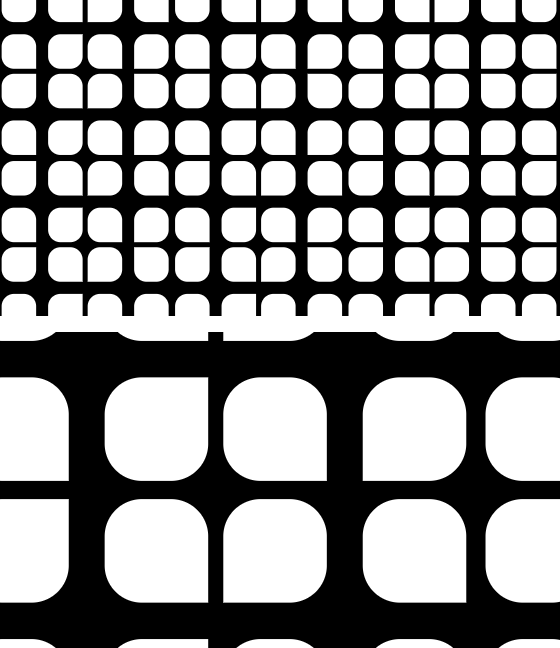
Top: the whole. Bottom: its middle third, enlarged.
A WebGL 1 fragment shader for this pattern:

```glsl
precision highp float;
// White tiles in groups of four on black, each tile with three round corners and one sharp.

uniform vec2 u_resolution;

// Signed distance to a square whose corner towards sharpCorner is left unrounded.
float tileDistance(vec2 p, vec2 sharpCorner) {
  vec2 towards = p * sharpCorner;
  float radius = min(towards.x, towards.y) > 0.0 ? 0.0 : 0.143;
  vec2 q = abs(p) - 0.199 + radius;
  return length(max(q, 0.0)) + min(max(q.x, q.y), 0.0) - radius;
}

// Corner left sharp on the tile in the given quadrant of a group.
vec2 sharpCornerOf(vec2 quadrant, vec2 parity) {
  bool uprightGroup = parity.x < 0.5;
  bool middleRow = parity.y < 0.5;

  // Sharp corners mark the ends of an upright or a level gap.
  vec2 corner = quadrant * (uprightGroup ? vec2(-1.0, 1.0) : vec2(1.0, -1.0));

  // One tile of the group turns away from the gap.
  bool upperRight = quadrant.x > 0.0 && quadrant.y > 0.0;
  bool lowerLeft = quadrant.x < 0.0 && quadrant.y < 0.0;
  if ((uprightGroup && upperRight) || (!uprightGroup && middleRow && lowerLeft)) {
    corner = vec2(1.0, -1.0);
  }
  return corner;
}

void main() {
  // One unit is the pitch between groups; the canvas is 3.644 units high.
  float pixel = 3.644 / u_resolution.y;
  vec2 p = (gl_FragCoord.xy - 0.5 * u_resolution) * pixel + vec2(0.247, 0.0);

  // Split into groups, then into the four quadrants of a group.
  vec2 group = floor(p + 0.5);
  vec2 local = p - group;
  vec2 parity = mod(group, 2.0);
  vec2 quadrant = vec2(local.x < 0.0 ? -1.0 : 1.0, local.y < 0.0 ? -1.0 : 1.0);

  // The inner gap alternates slightly between columns and between rows.
  vec2 tileOffset = mix(vec2(0.228, 0.234), vec2(0.236, 0.228), parity);
  float d = tileDistance(local - quadrant * tileOffset, sharpCornerOf(quadrant, parity));

  float white = clamp(0.5 - d / pixel, 0.0, 1.0);
  gl_FragColor = vec4(vec3(white), 1.0);
}
```
